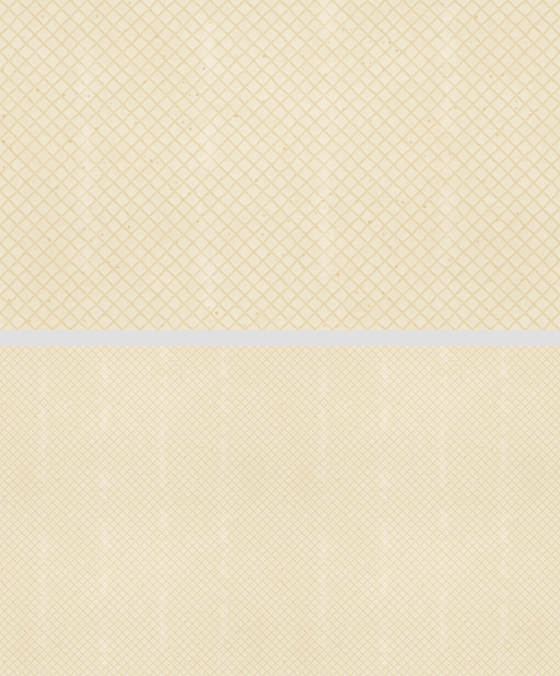
Top, the tile; bottom, the same tile 2 across and 2 down.
Write a WebGL 1 fragment shader that draws this texture.

```glsl
precision highp float;
uniform vec2 u_resolution;

const vec2 REPEATS = vec2(32.0, 19.0);      // diamonds across and down
const float GROOVE_HALF = 0.085;            // in units of the groove spacing
const float GROOVE_SOFT = 0.05;
const float GROOVE_DEPTH = 0.82;
const float RIM_LIGHT = 0.3;
const vec3 FACE = vec3(0.934, 0.888, 0.788);
const vec3 PALE = vec3(0.952, 0.918, 0.850);
const vec3 GROOVE = vec3(0.893, 0.830, 0.672);
const vec3 CRUMB = vec3(0.850, 0.740, 0.520);
const float BAND_START = 0.154;             // pale worn columns
const float BAND_STEP = 0.215;
const float BAND_WIDTH = 0.016;
const vec2 CRUMB_GRID = vec2(84.0, 50.0);
const float CRUMB_SHARE = 0.05;
const float TAU = 6.2831853;

float hash(vec2 p) {
  vec3 q = fract(p.xyx * 0.1031);
  q += dot(q, q.yzx + 33.33);
  return fract((q.x + q.y) * q.z);
}

// Value noise that wraps after a whole number of cells
float noise(vec2 uv, vec2 cells, float seed) {
  vec2 p = uv * cells;
  vec2 i = floor(p);
  vec2 f = p - i;
  f = f * f * (3.0 - 2.0 * f);
  vec2 lo = mod(i, cells) + seed;
  vec2 hi = mod(i + 1.0, cells) + seed;
  return mix(mix(hash(lo), hash(vec2(hi.x, lo.y)), f.x),
             mix(hash(vec2(lo.x, hi.y)), hash(hi), f.x), f.y);
}

// Strength of the worn columns, measured around the wrapped width
float wornBands(float x) {
  float sum = 0.0;
  for (int i = 0; i < 4; i++) {
    float d = fract(x - BAND_START - BAND_STEP * float(i) + 0.5) - 0.5;
    sum += exp(-d * d / (BAND_WIDTH * BAND_WIDTH));
  }
  return sum;
}

// Small toasted dots, one candidate in each grid cell
float crumbs(vec2 uv, float worn, float pixel) {
  vec2 p = uv * CRUMB_GRID;
  vec2 id = mod(floor(p), CRUMB_GRID);
  vec2 center = 0.3 + 0.4 * vec2(hash(id + 11.0), hash(id + 47.0));
  float radius = mix(0.08, 0.24, hash(id + 83.0));
  float edge = max(0.1, pixel * CRUMB_GRID.y);
  float dot1 = 1.0 - smoothstep(radius - edge, radius + edge, length(fract(p) - center));
  float present = step(hash(id + 131.0), CRUMB_SHARE * (1.0 + 2.0 * worn));
  return dot1 * present * mix(0.2, 0.75, hash(id + 171.0));
}

void main() {
  vec2 uv = gl_FragCoord.xy / u_resolution;
  float pixel = 1.0 / u_resolution.y;

  // Uneven surface
  float cloud = noise(uv, vec2(10.0, 6.0), 5.0) * 0.6 + noise(uv, vec2(30.0, 18.0), 29.0) * 0.4;
  float mottle = noise(uv, vec2(110.0, 65.0), 61.0);
  float grain = noise(uv, vec2(256.0, 151.0), 97.0);
  float worn = wornBands(uv.x) * smoothstep(0.25, 0.75, noise(uv, vec2(40.0, 24.0), 17.0));

  // Two crossing sets of diagonal grooves, slightly wavy
  vec2 wobble = vec2(noise(uv, vec2(64.0, 38.0), 37.0), noise(uv, vec2(64.0, 38.0), 71.0)) - 0.5;
  vec2 p = uv * REPEATS + wobble * 0.06;
  vec2 diagonal = vec2(p.x + p.y, p.x - p.y);
  vec2 offset = fract(diagonal + 0.5) - 0.5;
  float soft = max(GROOVE_SOFT, pixel * REPEATS.y);
  vec2 lines = 1.0 - smoothstep(GROOVE_HALF - soft, GROOVE_HALF + soft, abs(offset));
  float groove = max(lines.x, lines.y * 0.92);
  vec2 rimDist = (offset - vec2(0.18, -0.18)) / 0.07;
  vec2 rims = exp(-rimDist * rimDist);
  float rim = max(rims.x, rims.y) * (1.0 - groove);

  // Tone of each diamond, with an identity that wraps
  vec2 cell = floor(diagonal);
  vec2 middle = 0.5 * vec2(cell.x + cell.y + 1.0, cell.x - cell.y);
  float tone = hash(mod(middle, REPEATS) * 2.0 + 3.0) - 0.5;

  // Faces, grooves and wear
  float paleness = 0.15 + 0.5 * (cloud - 0.5) + 0.25 * tone + 0.35 * (mottle - 0.5);
  paleness += RIM_LIGHT * rim + 0.55 * worn;
  vec3 color = mix(FACE, PALE, clamp(paleness, -0.3, 1.0));
  float depth = GROOVE_DEPTH * (0.75 + 0.5 * mottle) * (1.0 - 0.45 * min(worn, 1.0));
  color = mix(color, GROOVE, groove * clamp(depth, 0.0, 1.0));
  color = mix(color, CRUMB, crumbs(uv, worn, pixel));

  // Broad light and fine grain
  float light = 0.006 * cos(TAU * (uv.y - 0.68)) - 0.005 * cos(TAU * uv.x);
  color += light * vec3(0.8, 1.0, 1.3) + (grain - 0.5) * 0.018;
  gl_FragColor = vec4(clamp(color, 0.0, 1.0), 1.0);
}
```
